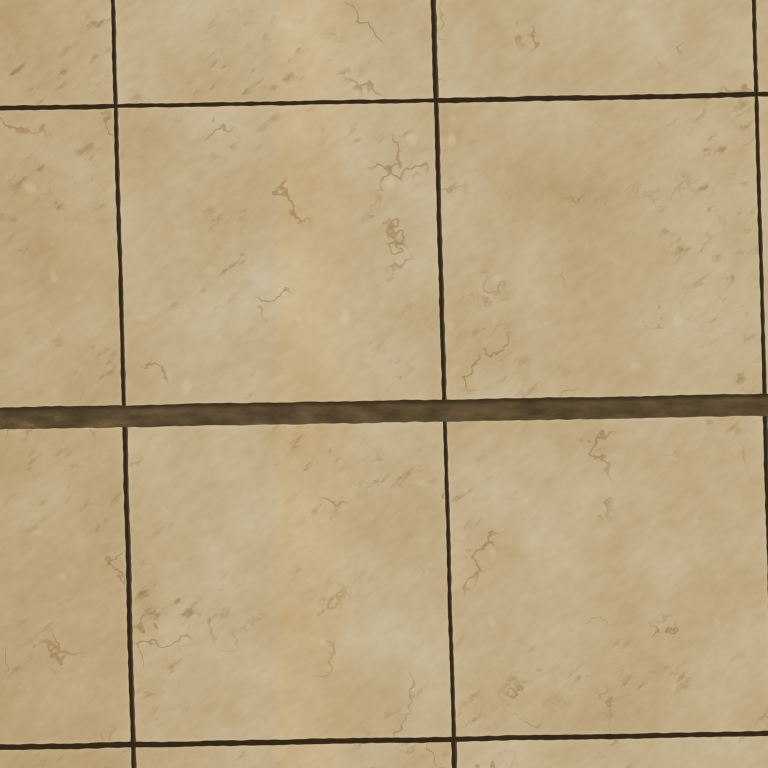
Reproduce this texture procedurally as a Shadertoy shader.

```glsl
const vec3 CREAM = vec3(0.785, 0.720, 0.595);
const vec3 OCHRE = vec3(0.710, 0.610, 0.440);
const vec3 STAIN = vec3(0.560, 0.440, 0.270);
const vec3 RIM = vec3(0.840, 0.780, 0.650);
const vec3 GROUT = vec3(0.350, 0.290, 0.195);
const vec3 GROUT_DARK = vec3(0.200, 0.155, 0.090);
const vec3 GROUT_GREY = vec3(0.380, 0.345, 0.290);

const vec2 CORNER = vec2(0.1745, 0.027);  // lower left joint crossing
const vec2 SKEW = vec2(0.0275, -0.018);   // lean of columns and rows
const float COLUMN_PITCH = 0.4173;
const float ROW_RATE = 2.265;             // rows per unit at the bottom
const float ROW_GROWTH = 0.167;           // rows shrink slightly upwards
const float WIDE_ROW = 1.0;               // the row joint that is wide
const float WIDE_HALF = 0.0143;
const float THIN_HALF = 0.0024;
const float WIDTH_SPREAD = 0.0013;
const float EDGE_WEAR = 0.0011;

vec2 hash2(vec2 p) {
    vec3 q = fract(vec3(p.xyx) * vec3(0.1031, 0.1030, 0.0973));
    q += dot(q, q.yzx + 33.33);
    return fract((q.xx + q.yz) * q.zy);
}

// Gradient noise, about -0.7 to 0.7
float noise(vec2 p) {
    vec2 i = floor(p), f = fract(p);
    vec2 w = f * f * f * (f * (f * 6.0 - 15.0) + 10.0);
    float corner[4];
    for (int k = 0; k < 4; k++) {
        vec2 o = vec2(k & 1, k >> 1);
        float a = 6.2832 * hash2(i + o).x;
        corner[k] = dot(vec2(cos(a), sin(a)), f - o);
    }
    return mix(mix(corner[0], corner[1], w.x), mix(corner[2], corner[3], w.x), w.y);
}

float fbm(vec2 p) {
    float sum = 0.0, amp = 0.6;
    for (int k = 0; k < 5; k++) {
        sum += amp * noise(p);
        p = mat2(1.6, 1.2, -1.2, 1.6) * p + 7.3;
        amp *= 0.55;
    }
    return sum;
}

// Mottled stone; each tile reads its own part of the noise
vec3 stone(vec2 p, vec2 tile) {
    vec2 q = p + 17.0 * hash2(tile + 40.0);
    vec2 grain = mat2(0.8, -0.6, 0.6, 0.8) * q * vec2(1.0, 1.3);
    float cloud = fbm(q * 7.0);
    float fine = fbm(grain * vec2(38.0, 62.0));
    float shade = 0.60 + 0.75 * cloud + 0.35 * fine + 0.12 * (hash2(tile + 9.0).x - 0.5);
    shade -= 0.22 * (1.0 - smoothstep(0.0, 0.3, p.x));
    vec3 col = mix(OCHRE, CREAM, clamp(shade, 0.0, 1.15));

    // Rusty flecks gather in patches
    float patches = smoothstep(0.0, 0.45, fbm(q * 5.0 + 31.0) + 0.08);
    float flecks = smoothstep(0.12, 0.5, fbm(grain * vec2(28.0, 46.0) + 11.0));
    col = mix(col, STAIN, 0.65 * patches * flecks);

    // Broken hairline veins along noise contours
    float contour = abs(fbm(q * 9.0 + 53.0));
    float broken = smoothstep(0.12, 0.4, noise(q * 13.0 + 5.0));
    col = mix(col, STAIN, 0.5 * broken * (1.0 - smoothstep(0.0, 0.035, contour)));

    // Pale chips
    float chips = smoothstep(0.42, 0.6, noise(q * 34.0 + 71.0));
    col = mix(col, RIM, 0.35 * chips);

    // Faint upright band of warmer light
    float band = smoothstep(0.35, 0.37, p.x) * (1.0 - smoothstep(0.40, 0.49, p.x));
    return col * (1.0 + band * vec3(0.025, 0.012, -0.015));
}

void mainImage(out vec4 fragColor, in vec2 fragCoord) {
    vec2 p = fragCoord / iResolution.y;
    float soft = max(0.8 / iResolution.y, 0.0009);

    // Skewed grid coordinates, with the row pitch varying
    vec2 t = p - CORNER + SKEW * p.yx;
    vec2 rate = vec2(1.0 / COLUMN_PITCH, ROW_RATE + 2.0 * ROW_GROWTH * t.y);
    vec2 g = vec2(t.x / COLUMN_PITCH, t.y * (ROW_RATE + ROW_GROWTH * t.y));
    vec2 tile = floor(g), line = round(g);
    vec2 off = (g - line) / rate;

    // Worn joints, signed distance to their edges
    off += EDGE_WEAR * vec2(noise(p.yx * 9.0 + 3.0), noise(p * 14.0 + 8.0));
    float wide = 1.0 - step(0.5, abs(line.y - WIDE_ROW));
    vec2 spread = vec2(hash2(vec2(line.x, tile.y) + 21.0).x, hash2(vec2(tile.x, line.y) + 60.0).y);
    vec2 halfWidth = THIN_HALF + WIDTH_SPREAD * spread;
    halfWidth.y = mix(halfWidth.y, WIDE_HALF, wide);
    vec2 d = abs(off) - halfWidth + EDGE_WEAR * noise(p * 75.0);
    float gap = min(d.x, d.y);

    // Tile with a pale worn rim
    vec3 col = stone(p, tile);
    float rim = exp(-max(gap, 0.0) / 0.0025) * (0.6 + 0.5 * noise(p * 30.0));
    col = mix(col, RIM, 0.55 * rim);

    // Thin joints: dark with a greyer right flank
    float flank = smoothstep(0.0, THIN_HALF, off.x) * step(d.x, d.y);
    vec3 joint = mix(GROUT_DARK, GROUT_GREY, 0.55 * flank);

    // Wide joint: rough mortar, shaded under its upper edge
    float rough = fbm(p * vec2(24.0, 55.0));
    vec3 mortar = GROUT * (1.0 + 0.45 * rough);
    mortar = mix(mortar, GROUT_DARK, 0.75 * smoothstep(0.006, 0.014, off.y));
    float dust = smoothstep(0.05, 0.4, rough) * (1.0 - smoothstep(0.02, 0.25, p.x));
    mortar = mix(mortar, STAIN, 0.6 * dust);
    joint = mix(joint, mortar, wide * (1.0 - smoothstep(-soft, soft, d.y)));

    col = mix(joint, col, smoothstep(-soft, soft, gap));
    fragColor = vec4(col, 1.0);
}
```
